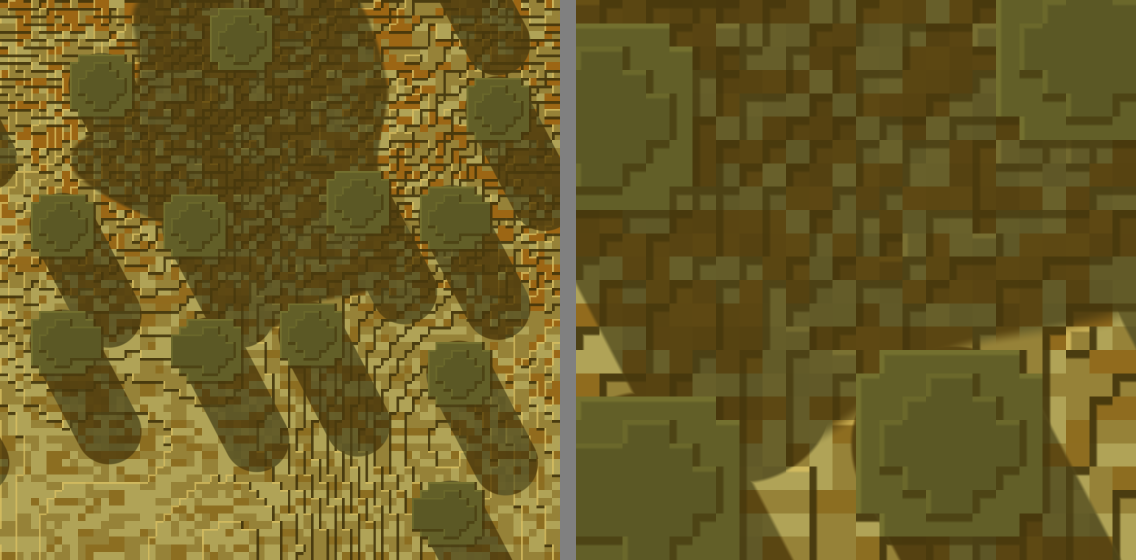
Left, the full canvas; right, a detail of the centre.
Reproduce this texture procedurally as a WebGL 2 fragment shader.

```glsl
#version 300 es
precision highp float;

uniform vec2 u_resolution;
out vec4 fragColor;

const float CELLS = 72.0;     // blocks across the canvas
const float TREE_TILE = 18.0; // blocks per tree plot

float hash(vec2 p) {
  return fract(sin(dot(p, vec2(127.1, 311.7))) * 43758.55);
}

float noise(vec2 p) {
  vec2 i = floor(p), f = fract(p);
  f = f * f * (3.0 - 2.0 * f);
  return mix(mix(hash(i), hash(i + vec2(1, 0)), f.x),
             mix(hash(i + vec2(0, 1)), hash(i + vec2(1, 1)), f.x), f.y);
}

float capsule(vec2 p, vec2 axis, float radius) {
  float t = clamp(dot(p, axis) / dot(axis, axis), 0.0, 1.0);
  return length(p - axis * t) - radius;
}

bool hasTree(vec2 plot) {
  return hash(plot + 7.3) < 0.72;
}

vec2 treeCentre(vec2 plot) {
  vec2 jitter = vec2(hash(plot + 3.1), hash(plot + 9.7));
  return floor(plot * TREE_TILE + 4.0 + 10.0 * jitter);
}

// Steep, broken ground towards the top and the sides
float roughness(vec2 uv) {
  float wobble = 0.3 * (noise(uv * 5.0 + 4.0) - 0.5);
  return smoothstep(0.46, 0.84, uv.y + 0.5 * abs(uv.x - 0.45) + wobble);
}

// 0 outside a tree, 1 on its skirt, 2 on its crown
float canopyLevel(vec2 cell) {
  float level = 0.0;
  vec2 home = floor(cell / TREE_TILE);
  for (int y = -1; y <= 1; y++)
  for (int x = -1; x <= 1; x++) {
    vec2 plot = home + vec2(x, y);
    if (!hasTree(plot)) continue;
    vec2 offset = cell + 0.5 - treeCentre(plot);
    vec2 d = abs(offset);
    float kind = hash(plot + 5.9);
    float side = kind < 0.2 ? -2.0 : 2.0;
    bool branch = kind < 0.4 && abs(offset.x - side) < 3.0 && d.y < 2.0;
    if (max(d.x, d.y) < 4.0 && d.x + d.y < 6.5) level = max(level, 1.0);
    if (d.x + d.y < 3.5 || branch) level = 2.0;
  }
  return level;
}

float blockHeight(vec2 cell) {
  float canopy = canopyLevel(cell);
  if (canopy > 0.0) return 100.0 + canopy;
  vec2 uv = cell / CELLS;
  float slope = 6.0 * sin(5.5 * uv.x) + 5.0 * uv.y + 16.0 * uv.y * uv.y;
  float bumps = 9.0 * noise(uv * 4.0 + 2.0);
  float jitter = (0.1 + 1.2 * roughness(uv)) * hash(cell + 0.5);
  return floor(slope + bumps + jitter);
}

float shadowMask(vec2 p) {
  // Broad shade of the hill
  vec2 uv = p / CELLS;
  float hill = length((uv - vec2(0.46, 0.75)) / vec2(0.27, 0.3));
  hill += 0.8 * (noise(uv * 7.0) - 0.5);
  float shade = 1.0 - smoothstep(0.96, 1.02, hill);
  // Long shade of each tree
  vec2 home = floor(p / TREE_TILE);
  for (int y = -1; y <= 1; y++)
  for (int x = -1; x <= 1; x++) {
    vec2 plot = home + vec2(x, y);
    if (!hasTree(plot)) continue;
    float d = capsule(p - treeCentre(plot), vec2(6.0, -11.5), 4.2);
    shade = max(shade, 1.0 - smoothstep(-0.1, 0.1, d));
  }
  return shade;
}

float strip(float dist, float width) {
  return 1.0 - smoothstep(width - 0.07, width + 0.07, dist);
}

vec3 terrain(vec2 p) {
  vec2 cell = floor(p), local = fract(p);
  float rough = roughness(cell / CELLS);
  float canopy = canopyLevel(cell);
  float shade = shadowMask(p);

  // Block colours, some of them paired into wider patches
  vec2 patchCell = hash(floor(cell / 2.0) + 1.7) < 0.5 ? floor(cell / vec2(2, 1)) : cell;
  float tone = hash(patchCell + 21.0);
  float litTone = tone + 0.25 * rough;
  vec3 ochre = mix(vec3(0.55, 0.43, 0.13), vec3(0.61, 0.40, 0.08), rough);
  vec3 lit = litTone < 0.45 ? vec3(0.69, 0.64, 0.34)
           : litTone < 0.85 ? vec3(0.59, 0.51, 0.22) : ochre;
  vec3 dim = tone + 0.3 * rough < 0.58 ? vec3(0.39, 0.36, 0.16) : vec3(0.35, 0.27, 0.07);
  vec3 color = mix(lit, dim * (0.94 + 0.12 * hash(cell + 8.0)), shade);
  if (canopy > 0.0) color = vec3(0.37, 0.36, 0.15) * (canopy > 1.0 ? 0.96 : 1.04);

  // Bright rims and dark steps along the top and left block edges
  float here = blockHeight(cell);
  float above = blockHeight(cell + vec2(0, 1)) - here;
  float left = blockHeight(cell - vec2(1, 0)) - here;
  vec2 gap = vec2(local.x, 1.0 - local.y);
  float rim = max(step(above, -0.5) * strip(gap.y, 0.22), step(left, -0.5) * strip(gap.x, 0.22));
  float drop = max(step(0.5, above) * strip(gap.y, 0.36), step(0.5, left) * strip(gap.x, 0.32));
  float dull = canopy > 0.0 ? 1.0 : shade;
  color = mix(color, mix(vec3(0.85, 0.75, 0.38), color * 1.22, dull), rim * 0.8);
  return mix(color, vec3(0.25, 0.20, 0.04), drop * mix(0.88, 0.62, dull));
}

void main() {
  vec3 sum = vec3(0.0);
  for (int i = 0; i < 4; i++) {
    vec2 subpixel = vec2(i % 2, i / 2) * 0.5 - 0.25;
    sum += terrain((gl_FragCoord.xy + subpixel) / u_resolution * CELLS);
  }
  fragColor = vec4(sum / 4.0, 1.0);
}
```
